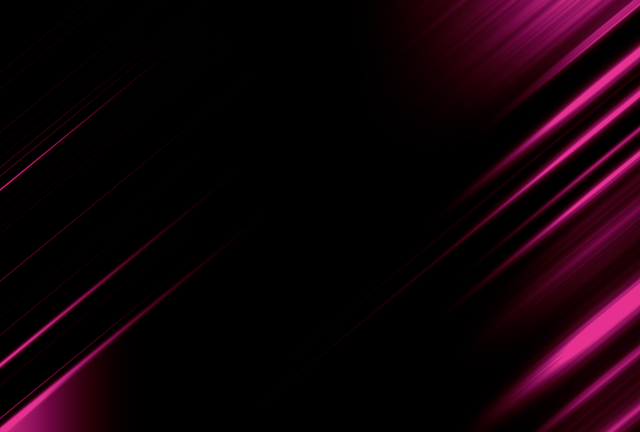
A WebGL 2 fragment shader for this background:

```glsl
#version 300 es
precision highp float;
// Diagonal magenta light streaks on black, entering from both side edges.
// Each streak is a soft line at constant height along a sheared axis, fading inward.
// Layered 1D noise adds fine striations; a colour ramp maps light to hue.

uniform vec2 u_resolution;
out vec4 fragColor;

const float SLOPE = 0.82;          // rise per unit of run
const float EDGE_PLATEAU = 0.08;   // fully lit margin at the right edge
const float CORNER_REACH = 0.34;   // width of the lower left glow
const float CORNER_GAIN = 0.88;
const float TOP_GAIN = 0.86;
const int FAINT_COUNT = 14;

const vec3 BLACK = vec3(0.002, 0.0, 0.0);
const vec3 EMBER = vec3(0.13, 0.0, 0.02);
const vec3 WINE = vec3(0.25, 0.01, 0.10);
const vec3 PLUM = vec3(0.42, 0.02, 0.25);
const vec3 MAGENTA = vec3(0.62, 0.09, 0.40);
const vec3 PINK = vec3(0.90, 0.19, 0.56);

// Left: height at the left edge, half width, gain, reach
const vec4 LEFT[8] = vec4[8](
    vec4(0.560, 0.0030, 0.95, 0.46), vec4(0.592, 0.0022, 0.40, 0.50),
    vec4(0.612, 0.0022, 0.30, 0.50), vec4(0.349, 0.0020, 0.50, 0.64),
    vec4(0.224, 0.0018, 0.35, 0.40), vec4(0.154, 0.0080, 1.00, 0.58),
    vec4(0.004, 0.0100, 1.05, 0.64), vec4(0.031, 0.0025, 0.70, 0.50));

// Right: height at the right edge, half width, gain, inner end
const vec4 RIGHT[12] = vec4[12](
    vec4(0.998, 0.016, 0.85, 1.08), vec4(0.880, 0.024, 1.10, 0.98),
    vec4(0.785, 0.020, 0.78, 0.98), vec4(0.782, 0.006, 0.32, 0.54),
    vec4(0.832, 0.005, 0.20, 0.58), vec4(0.700, 0.010, 0.85, 1.05),
    vec4(0.643, 0.017, 1.05, 1.00), vec4(0.520, 0.085, 0.58, 1.05),
    vec4(0.322, 0.052, 1.12, 1.04), vec4(0.190, 0.016, 0.70, 1.12),
    vec4(0.050, 0.025, 0.60, 1.14), vec4(0.120, 0.110, 0.28, 1.08));

float hash(float n) {
    return fract(sin(n * 12.9898 + 4.1) * 43758.55);
}

float noise(float t) {
    float cell = floor(t);
    float f = fract(t);
    return mix(hash(cell), hash(cell + 1.0), f * f * (3.0 - 2.0 * f));
}

// Soft line that keeps its energy when thinner than a pixel
float streak(float offset, float halfWidth) {
    float width = max(halfWidth, 0.8 / u_resolution.y);
    float d = offset / width;
    return exp(-d * d) * halfWidth / width;
}

vec3 ramp(float light) {
    float t = clamp(light, 0.0, 1.0) * 5.0;
    vec3 c = mix(BLACK, EMBER, clamp(t, 0.0, 1.0));
    c = mix(c, WINE, clamp(t - 1.0, 0.0, 1.0));
    c = mix(c, PLUM, clamp(t - 2.0, 0.0, 1.0));
    c = mix(c, MAGENTA, clamp(t - 3.0, 0.0, 1.0));
    return mix(c, PINK, clamp(t - 4.0, 0.0, 1.0));
}

float leftLight(vec2 p) {
    float height = p.y - SLOPE * p.x;
    float light = 0.0;
    for (int i = 0; i < LEFT.length(); i++) {
        vec4 s = LEFT[i];
        float fade = 1.0 - smoothstep(0.0, s.w, p.x);
        light += s.z * fade * streak(height - s.x, s.y * mix(0.4, 1.0, fade));
    }
    // Scattered hairlines
    for (int i = 0; i < FAINT_COUNT; i++) {
        float id = float(i);
        float center = mix(0.08, 0.85, hash(id + 3.0));
        float reach = mix(0.3, 0.7, hash(id + 31.0));
        float gain = mix(0.04, 0.16, hash(id + 57.0));
        light += gain * (1.0 - smoothstep(0.0, reach, p.x)) * streak(height - center, 0.0022);
    }
    // Corner glow, cut off by the lowest streak
    float glow = pow(1.0 - smoothstep(0.0, CORNER_REACH, p.x), 1.2);
    return light + CORNER_GAIN * glow * (1.0 - smoothstep(-0.008, 0.004, height));
}

float rightLight(vec2 p, float aspect) {
    float height = p.y + SLOPE * (aspect - p.x);
    float light = 0.0;
    for (int i = 0; i < RIGHT.length(); i++) {
        vec4 s = RIGHT[i];
        float fade = smoothstep(s.w, aspect - EDGE_PLATEAU, p.x);
        light += s.z * fade * streak(height - s.x, s.y * mix(0.5, 1.0, fade));
    }
    float grain = 0.40 * noise(height * 48.0) + 0.35 * noise(height * 105.0 + 7.0)
                + 0.25 * noise(height * 190.0 + 19.0);
    light *= mix(0.45, 1.45, grain);

    // Broad glow under the top edge
    float glow = smoothstep(0.80, 1.35, p.x) * smoothstep(0.62, 1.05, p.y);
    glow *= smoothstep(0.95, 1.10, height);
    return light + TOP_GAIN * glow * mix(0.72, 1.28, grain);
}

void main() {
    vec2 p = gl_FragCoord.xy / u_resolution.y;
    float aspect = u_resolution.x / u_resolution.y;
    fragColor = vec4(ramp(leftLight(p) + rightLight(p, aspect)), 1.0);
}
```
